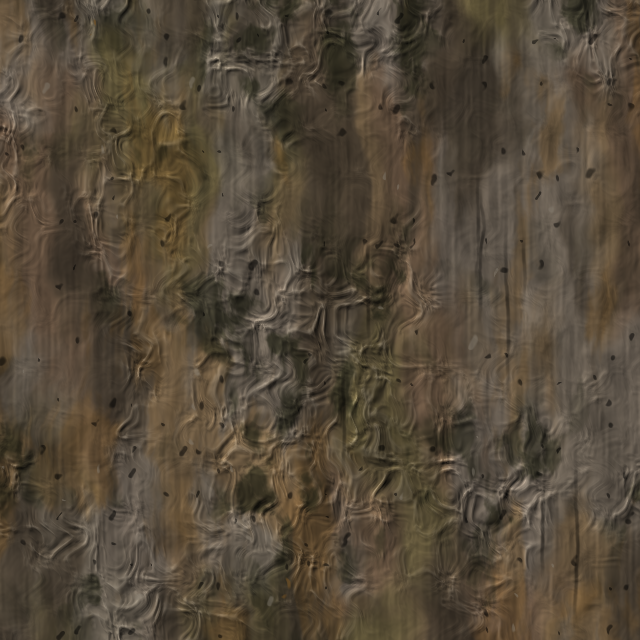
Write a three.js fragment shader that draws this texture.

```glsl
// Weathered, lichen-stained wood: tall soft stains of brown, olive, grey and
// umber, under fine upright fibres. Embossed ridged noise makes the flaking
// crust; hashed cells scatter pits and flecks, and a loop draws the cracks.

varying vec2 vUv;

const vec3 BROWN = vec3(0.365, 0.295, 0.232);
const vec3 TAN = vec3(0.405, 0.335, 0.245);
const vec3 OLIVE = vec3(0.325, 0.295, 0.190);
const vec3 GREY = vec3(0.375, 0.345, 0.310);
const vec3 UMBER = vec3(0.235, 0.202, 0.162);
const vec3 MOSS = vec3(0.125, 0.125, 0.080);
const vec3 OCHRE = vec3(0.440, 0.310, 0.140);
const vec3 PALE = vec3(0.520, 0.490, 0.440);

const vec2 FIBRE_SCALE = vec2(210.0, 13.0);
const float FIBRE_STRENGTH = 0.34;
const vec2 RELIEF_SCALE = vec2(40.0, 27.0);
const vec2 LIGHT_STEP = vec2(-0.0030, 0.0042);
const float CRUST_RELIEF = 1.7;
const float WOOD_RELIEF = 0.35;
const int CRACK_COUNT = 9;

float hash(vec2 p) {
  vec3 q = fract(vec3(p.xyx) * 0.1031);
  q += dot(q, q.yzx + 33.33);
  return fract((q.x + q.y) * q.z);
}

float noise(vec2 p) {
  vec2 i = floor(p), f = fract(p);
  f = f * f * (3.0 - 2.0 * f);
  return mix(mix(hash(i), hash(i + vec2(1.0, 0.0)), f.x),
             mix(hash(i + vec2(0.0, 1.0)), hash(i + 1.0), f.x), f.y);
}

float fbm(vec2 p) {
  float sum = 0.0, amp = 0.52;
  for (int i = 0; i < 5; i++) {
    sum += amp * noise(p);
    p = p * 2.03 + 17.7;
    amp *= 0.5;
  }
  return sum;
}

// Curled ridges of the flaking surface
float relief(vec2 p) {
  p = p * RELIEF_SCALE + 1.6 * vec2(noise(p * 31.0), noise(p * 27.0 + 50.0));
  float sum = 0.0, amp = 0.5;
  for (int i = 0; i < 3; i++) {
    sum += amp * (1.0 - abs(2.0 * noise(p) - 1.0));
    p = p * 2.1 + 9.3;
    amp *= 0.5;
  }
  return sum;
}

// Soft upright band around a column
float band(float x, float centre, float width) {
  float d = (x - centre) / width;
  return exp(-d * d);
}

// Sparse irregular spots, one at most per cell
float spots(vec2 p, vec2 cells, float chance, float radius) {
  vec2 g = p * cells + 0.35 * noise(p * 90.0);
  vec2 id = floor(g);
  vec2 centre = 0.35 + 0.3 * vec2(hash(id + 3.1), hash(id + 7.7));
  float size = radius * (0.5 + hash(id + 21.0));
  float d = length(fract(g) - centre);
  return step(hash(id + 40.0), chance) * (1.0 - smoothstep(size * 0.4, size, d));
}

// Long tapering splits along the grain
float cracks(vec2 p) {
  float dark = 0.0;
  for (int i = 0; i < CRACK_COUNT; i++) {
    float k = float(i);
    vec2 centre = vec2(0.48 + 0.5 * hash(vec2(k, 4.0)), hash(vec2(k, 9.0)));
    float reach = 0.05 + 0.12 * hash(vec2(k, 15.0));
    float taper = 1.0 - smoothstep(0.1, 1.0, abs(p.y - centre.y) / reach);
    float wobble = 0.014 * (fbm(vec2(k * 5.0, p.y * 14.0)) - 0.5);
    float d = abs(p.x - centre.x - wobble);
    float broken = 0.4 + 0.6 * noise(vec2(k, p.y * 40.0));
    dark = max(dark, taper * broken * (1.0 - smoothstep(0.0008, 0.0045, d)));
  }
  return dark;
}

void main() {
  vec2 p = vUv;
  vec2 bend = vec2(fbm(p * 7.0), fbm(p * 7.0 + 30.0)) - 0.5;
  vec2 q = p + bend * vec2(0.07, 0.12);

  // Crust gathers in two columns, the wood stays smoother on the right
  float columns = 0.20 * band(p.x, 0.17, 0.09) + 0.17 * band(p.x, 0.43, 0.13);
  float crust = smoothstep(0.44, 0.72, fbm(q * vec2(8.0, 4.0) + 61.0) + columns);

  // Broad stains
  vec3 col = mix(BROWN, TAN, smoothstep(0.45, 0.68, fbm(q * vec2(9.0, 1.8) + 5.0)));
  float olive = fbm(q * vec2(5.0, 2.6) + 12.0) + 0.10 * (0.5 - p.x);
  col = mix(col, OLIVE, 0.85 * smoothstep(0.46, 0.66, olive));
  float grey = fbm(q * vec2(8.0, 2.8) + 83.0) + 0.10 * crust;
  col = mix(col, GREY, 0.85 * smoothstep(0.46, 0.66, grey));
  col = mix(col, UMBER, 0.85 * smoothstep(0.47, 0.67, fbm(q * vec2(10.0, 2.4) + 140.0)));
  float rust = smoothstep(0.58, 0.72, fbm(q * vec2(14.0, 4.0) + 200.0));
  col = mix(col, OCHRE, 0.35 * rust);

  // Mottling, embossed relief and mossy hollows
  float height = relief(p);
  float slope = height - relief(p + LIGHT_STEP);
  float tone = 1.0 + 0.55 * (fbm(q * vec2(34.0, 17.0)) - 0.5);
  tone += slope * mix(WOOD_RELIEF, CRUST_RELIEF, crust);
  float hollow = smoothstep(0.52, 0.70, fbm(q * vec2(22.0, 13.0) + 33.0));
  col = mix(col, MOSS, 0.70 * hollow * (0.15 + 0.85 * crust));
  float flake = smoothstep(0.60, 0.82, height) * crust;
  col = mix(col, PALE, 0.28 * flake * (1.0 - hollow));

  // Fibres
  vec2 grain = p + vec2(0.006 * bend.x, 0.0);
  float fibre = 0.6 * noise(grain * FIBRE_SCALE)
              + 0.4 * noise(grain * FIBRE_SCALE * vec2(0.47, 0.4) + 70.0) - 0.5;
  tone += FIBRE_STRENGTH * fibre * (1.0 - 0.35 * crust);
  col *= tone;

  // Pits, flecks and cracks
  col *= 1.0 - 0.50 * spots(p, vec2(36.0, 28.0), 0.15, 0.17);
  col = mix(col, PALE, 0.45 * spots(p + 3.0, vec2(34.0, 20.0), 0.05, 0.15));
  col = mix(col, OCHRE, 0.65 * spots(p + 6.0, vec2(30.0, 14.0), 0.02, 0.20));
  col *= 1.0 - 0.50 * cracks(p);

  gl_FragColor = vec4(col, 1.0);
}
```
